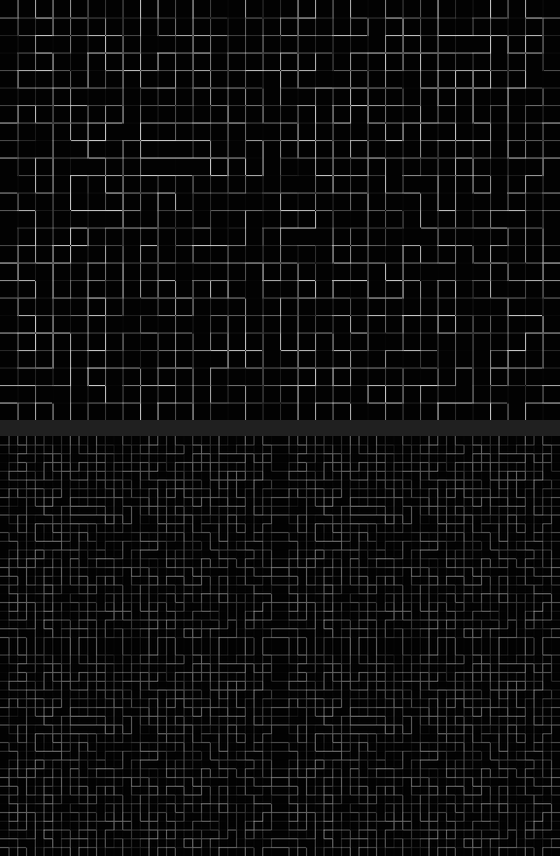
Top, the tile; bottom, the same tile 2 across and 2 down.
Reproduce this pattern procedurally as a WebGL 1 fragment shader.

```glsl
precision highp float;

// A black 32 x 24 grid of square cells, each holding a hidden random level.
// Hairlines run along the cell borders, lit by the jump in level between the
// two neighbours. Cells that meet over the canvas edge share one level.

uniform vec2 u_resolution;

const vec2 CELLS = vec2(32.0, 24.0);      // repeats across and down
const float LINE_WIDTH = 0.0625;          // in cells
const vec2 LINE_SIDE = vec2(0.5, -0.5);   // line centre off the border, in widths
const float BACKGROUND = 0.006;
const float LINE_PEAK = 0.78;             // grey of the strongest jump
const float SPREAD = 2.3;                 // higher gives more bright lines

// Random level of a cell; the last row and column repeat the first ones,
// so the pattern wraps without a line along the canvas edge.
float cellLevel(vec2 cell) {
  vec2 id = mod(mod(cell, CELLS), CELLS - 1.0);
  return fract(sin(dot(id, vec2(12.9898, 78.233)) + 1.7) * 43758.5453);
}

// Grey of the line between two cells; the curve evens out the greys.
float edgeGrey(vec2 cellA, vec2 cellB) {
  float jump = abs(cellLevel(cellA) - cellLevel(cellB));
  return LINE_PEAK * (1.0 - pow(max(1.0 - jump, 0.0), SPREAD));
}

void main() {
  vec2 grid = gl_FragCoord.xy / u_resolution * CELLS;
  vec2 pixel = CELLS / u_resolution;
  vec2 cell = floor(grid);

  // Nearest border on each axis and how much of the pixel its line covers.
  vec2 shifted = grid - LINE_SIDE * LINE_WIDTH;
  vec2 border = floor(shifted + 0.5);
  vec2 offset = abs(shifted - border);
  vec2 cover = clamp((0.5 * LINE_WIDTH - offset) / pixel + 0.5,
                     vec2(0.0), min(vec2(1.0), LINE_WIDTH / pixel));

  // Sides compare direct neighbours; crossings compare diagonal ones.
  float vertical = edgeGrey(vec2(border.x - 1.0, cell.y), vec2(border.x, cell.y));
  float horizontal = edgeGrey(vec2(cell.x, border.y - 1.0), vec2(cell.x, border.y));
  float crossing = edgeGrey(border - vec2(1.0, 0.0), border - vec2(0.0, 1.0));

  float grey = mix(mix(0.0, vertical, cover.x),
                   mix(horizontal, crossing, cover.x), cover.y);
  gl_FragColor = vec4(vec3(max(grey, BACKGROUND)), 1.0);
}
```
